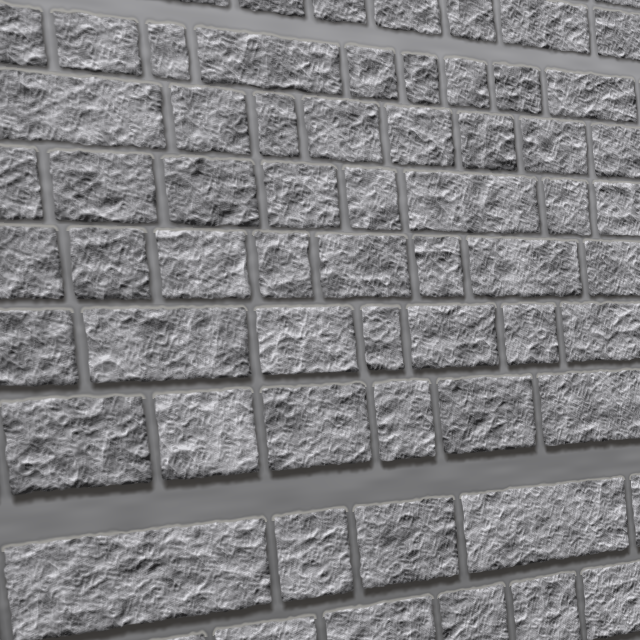
A Shadertoy shader for this texture:

```glsl
const int ROW_COUNT = 10;
// Top and bottom of each course, measured downward at the left border
const vec2 COURSES[ROW_COUNT] = vec2[ROW_COUNT](
    vec2(-0.245, -0.149), vec2(-0.135, -0.036), vec2(0.006, 0.098),
    vec2(0.108, 0.217), vec2(0.229, 0.342), vec2(0.353, 0.468),
    vec2(0.485, 0.605), vec2(0.628, 0.774), vec2(0.855, 1.009),
    vec2(1.041, 1.190));
const float PERSPECTIVE = 0.274;   // shrink of the wall toward the right
const float HORIZON = 0.444;       // height of the level course line
const float STONE_ASPECT = 1.42;   // mean stone width over course height
const float JOINT_JITTER = 0.5;
const float JOINT_LEAN = 0.08;
const float JOINT_HALF = 0.0095;
const float MERGE_CHANCE = 0.38;   // chance that two stones become a long one
const float CORNER = 0.006;
const float EDGE_WEAR = 0.007;
const float ROCK_SCALE = 27.0;
const float RELIEF_GAIN = 1.25;
const vec2 LIGHT_STEP = vec2(0.0022, 0.0045);
const vec3 STONE_TINT = vec3(0.995, 0.992, 1.012);
const vec3 MORTAR_TOP = vec3(0.59, 0.59, 0.60);
const vec3 MORTAR_BOTTOM = vec3(0.44, 0.44, 0.445);
const vec3 LEDGE_COLOR = vec3(0.73, 0.72, 0.69);
const vec3 SHADOW_COLOR = vec3(0.19, 0.18, 0.17);

struct Stone {
    float dist;   // signed distance to the stone edge
    vec2 face;    // position on the face, -1 to 1, y downward
    float seed;
};

float hash(vec2 p) {
    vec3 q = fract(vec3(p.xyx) * 0.1031);
    q += dot(q, q.yzx + 33.33);
    return fract((q.x + q.y) * q.z);
}

float noise(vec2 p) {
    vec2 i = floor(p), f = fract(p);
    f = f * f * (3.0 - 2.0 * f);
    return mix(mix(hash(i), hash(i + vec2(1, 0)), f.x),
               mix(hash(i + vec2(0, 1)), hash(i + vec2(1, 1)), f.x), f.y);
}

// Ridged noise for the split rock face
float rockHeight(vec2 p) {
    const mat2 turn = mat2(1.68, 1.26, -1.26, 1.68);
    float height = 0.0, amp = 0.5;
    p *= ROCK_SCALE * vec2(0.85, 1.1);
    for (int i = 0; i < 4; i++) {
        height += amp * (1.0 - abs(2.0 * noise(p) - 1.0));
        p = turn * p + 17.3;
        amp *= 0.55;
    }
    return height;
}

vec2 toWall(vec2 p) {
    float depth = 1.0 - PERSPECTIVE * p.x;
    return vec2(p.x / depth, HORIZON + (p.y - HORIZON) / depth);
}

Stone findStone(vec2 wall) {
    int row = 0;
    for (int i = 0; i < ROW_COUNT - 1; i++)
        if (wall.y > 0.5 * (COURSES[i].y + COURSES[i + 1].x)) row = i + 1;
    float r = float(row);
    float halfHeight = 0.5 * (COURSES[row].y - COURSES[row].x);
    float v = (wall.y - COURSES[row].x) / halfHeight - 1.0;

    // Nearest remaining joints on either side
    float width = 2.0 * halfHeight * STONE_ASPECT;
    float x = wall.x / width + hash(vec2(r, 71.0));
    float left = -1e3, right = 1e3;
    for (int k = -2; k <= 3; k++) {
        float i = floor(x) + float(k);
        float chance = hash(vec2(i + 40.0, r + 9.0));
        if (mod(i + r, 2.0) < 0.5 && chance < MERGE_CHANCE) continue;
        float jitter = hash(vec2(i + 13.0, r + 57.0)) - 0.5;
        float center = i + JOINT_JITTER * jitter;
        float joint = center + 0.5 * JOINT_LEAN * v;
        if (joint <= x) left = max(left, joint);
        else right = min(right, joint);
    }
    float halfWidth = 0.5 * (right - left) * width - JOINT_HALF;
    float middle = 0.5 * (left + right);
    float offset = (x - middle) * width;
    vec2 q = abs(vec2(offset, v * halfHeight)) - vec2(halfWidth, halfHeight) + CORNER;
    float dist = length(max(q, 0.0)) + min(max(q.x, q.y), 0.0) - CORNER;
    dist += EDGE_WEAR * (0.6 * noise(wall * 38.0) + 0.4 * noise(wall * 110.0) - 0.45);

    // The lean is removed so that the seed is constant over the stone
    float upright = middle - 0.5 * JOINT_LEAN * v;
    float seed = hash(vec2(floor(upright * 16.0 + 0.01) + 90.0, r + 31.0));
    return Stone(dist, vec2(offset / halfWidth, v), seed);
}

void mainImage(out vec4 fragColor, in vec2 fragCoord) {
    vec2 p = fragCoord / iResolution.xy;
    vec2 wall = toWall(vec2(p.x, 1.0 - p.y));
    float blur = 1.3 / iResolution.y;
    Stone stone = findStone(wall);

    // Mortar with faint trowel streaks, lit ledges and shadows
    vec3 mortar = mix(MORTAR_TOP, MORTAR_BOTTOM, clamp(wall.y, 0.0, 1.0));
    mortar += 0.05 * (noise(wall * vec2(14.0, 70.0)) - 0.5);
    mortar *= mix(0.84, 1.0, smoothstep(0.0, 0.012, stone.dist));
    float ledge = (1.0 - smoothstep(0.002, 0.007, stone.dist)) * step(stone.face.y, -0.9);
    mortar = mix(mortar, LEDGE_COLOR, 0.6 * ledge);
    float drop = mix(0.004, 0.016, smoothstep(0.3, 0.8, wall.y));
    float shadowDist = findStone(wall - vec2(0.003, drop)).dist;
    mortar = mix(mortar, SHADOW_COLOR, 0.8 * (1.0 - smoothstep(-0.008, 0.005, shadowDist)));

    // Rock face lit from the upper left
    vec2 rock = wall + stone.seed * vec2(7.0, 5.0);
    float height = rockHeight(rock);
    float tone = 0.55 + RELIEF_GAIN * (rockHeight(rock + LIGHT_STEP) - height);
    tone += 0.22 * (height - 0.7) + 0.07 * (stone.seed - 0.5) + 0.10 * (noise(rock * 13.0) - 0.5);
    float rim = smoothstep(-0.011, 0.0, stone.dist);
    float away = max(smoothstep(0.7, 1.0, stone.face.y), 0.6 * smoothstep(0.85, 1.0, stone.face.x));
    float lit = 1.0 - smoothstep(-1.0, -0.7, stone.face.y);
    tone += rim * (0.10 * lit - 0.24 * away);
    vec3 rockColor = clamp(tone, 0.14, 0.86) * STONE_TINT;

    float mask = 1.0 - smoothstep(-blur, blur, stone.dist);
    fragColor = vec4(mix(mortar, rockColor, mask), 1.0);
}
```
